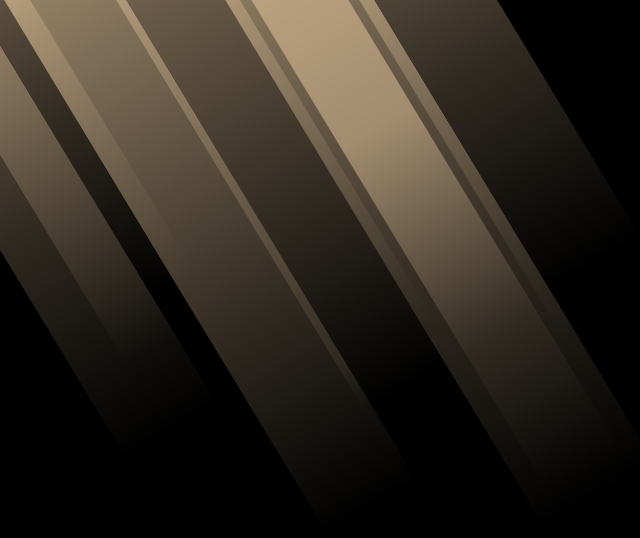
This background is drawn by a Shadertoy shader. Its source:

```glsl
// Slanted tan light bands falling from the upper left into black.
// Each band is a strip across the slant with its own two-part fade along it;
// the strips are layered by keeping the brighter tone.

#define SLANT 0.605                    // sideways drift per unit of descent
#define TINT vec3(1.0, 0.865, 0.685)   // warm hue of the light
#define KNEE 0.19                      // tone where the fade bends to black
#define CEILING 0.80                   // brightest tone at the start
#define CEILING_DROP 0.29              // loss of the ceiling along a band
#define EDGE 0.7                       // half width of edge smoothing

const int BANDS = 12;

// Left and right edge of each band, measured along the top of the canvas
const vec2 SPAN[BANDS] = vec2[BANDS](
    vec2(-0.281, -0.051), vec2(-0.174, -0.051), vec2(-0.061, 0.018),
    vec2( 0.008,  0.2345), vec2( 0.008,  0.056), vec2( 0.216, 0.2345),
    vec2( 0.224,  0.429), vec2( 0.419,  0.6957), vec2( 0.419, 0.4457),
    vec2( 0.4674, 0.6475), vec2( 0.6677, 0.6957), vec2( 0.686, 0.924));

// Starting tone, distance to the knee, distance to black
const vec3 FADE[BANDS] = vec3[BANDS](
    vec3(0.42, 0.388, 0.854), vec3(0.62, 0.543, 0.776), vec3(0.36, 0.250, 0.620),
    vec3(0.59, 0.748, 1.165), vec3(0.71, 0.714, 0.860), vec3(0.76, 0.896, 1.070),
    vec3(0.49, 0.612, 1.008), vec3(0.66, 0.870, 1.366), vec3(0.84, 0.893, 1.200),
    vec3(1.21, 1.009, 1.350), vec3(0.92, 0.947, 1.250), vec3(0.52, 0.568, 0.990));

// Tone at a given distance along a band
float fadeTone(vec3 fade, float along) {
    float upper = mix(fade.x, KNEE, along / fade.y);
    float lower = KNEE * (fade.z - along) / (fade.z - fade.y);
    float tone = along < fade.y ? upper : max(lower, 0.0);
    return min(tone, CEILING - CEILING_DROP * along);
}

// Smooth coverage of a strip
float stripMask(vec2 span, float across, float soft) {
    return smoothstep(-soft, soft, across - span.x)
         * smoothstep(-soft, soft, span.y - across);
}

void mainImage(out vec4 fragColor, in vec2 fragCoord) {
    // Canvas-height units, measured down from the top left corner
    vec2 p = vec2(fragCoord.x, iResolution.y - fragCoord.y) / iResolution.y;
    float across = p.x - SLANT * p.y;
    float along = dot(p, normalize(vec2(SLANT, 1.0)));
    float soft = EDGE * length(vec2(SLANT, 1.0)) / iResolution.y;

    // Layer the bands
    float tone = 0.0;
    for (int i = 0; i < BANDS; i++) {
        float lit = max(tone, fadeTone(FADE[i], along));
        tone = mix(tone, lit, stripMask(SPAN[i], across, soft));
    }

    fragColor = vec4(TINT * tone, 1.0);
}
```
